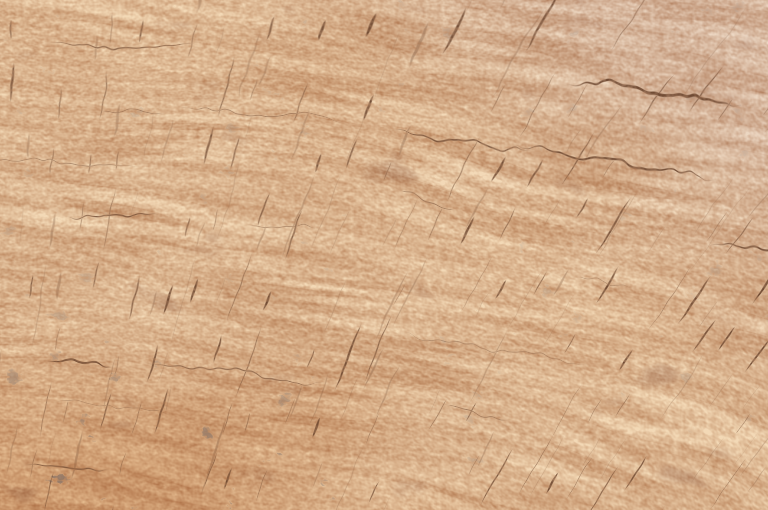
This texture is drawn by a Shadertoy shader. Its source:

```glsl
// Sawn end of a pale timber: fanned saw ridges, rough fibres, cracks and stains.
#define RIDGE_FREQ 44.0
#define RIDGE_DEPTH 0.62
#define FIBRE_FREQ 120.0
#define FIBRE_DEPTH 0.62
#define CHECK_CELL vec2(0.056, 0.125)
#define CHECK_DENSITY 0.62
#define SPLIT_CELL vec2(0.125, 0.36)
#define SPLIT_DENSITY 0.50
#define CRACK_WIDTH 0.0024
#define WOOD_DARK vec3(0.765, 0.570, 0.415)
#define WOOD_LIGHT vec3(0.930, 0.815, 0.675)
#define CRACK_COLOR vec3(0.40, 0.25, 0.16)

vec2 hash2(vec2 p) {
    vec3 q = fract(p.xyx * vec3(0.1031, 0.1030, 0.0973));
    q += dot(q, q.yzx + 33.33);
    return fract((q.xx + q.yz) * q.zy);
}

// Gradient noise, roughly -0.7 to 0.7
float noise(vec2 p) {
    vec2 i = floor(p), f = p - i;
    vec2 w = f * f * f * (f * (f * 6.0 - 15.0) + 10.0);
    vec2 ox = vec2(1.0, 0.0), oy = vec2(0.0, 1.0);
    float a = dot(hash2(i) * 2.0 - 1.0, f);
    float b = dot(hash2(i + ox) * 2.0 - 1.0, f - ox);
    float c = dot(hash2(i + oy) * 2.0 - 1.0, f - oy);
    float d = dot(hash2(i + 1.0) * 2.0 - 1.0, f - 1.0);
    return mix(mix(a, b, w.x), mix(c, d, w.x), w.y);
}

float fbm(vec2 p) {
    return noise(p) + 0.5 * noise(p * 2.03 + 7.1) + 0.25 * noise(p * 4.1 + 3.7);
}

// Tapered wavy cracks running along q.y, one candidate per cell
float cracks(vec2 q, vec2 cell, float density, float wiggle, float seed) {
    float px = 1.0 / iResolution.y;
    q.x += wiggle * (noise(vec2(q.y * 9.0, q.x * 5.0 + seed))
         + 0.4 * noise(vec2(q.y * 38.0, q.x * 12.0 + seed)));
    vec2 id = floor(q / cell);
    float ink = 0.0;
    for (int j = -1; j <= 1; j++)
    for (int i = -1; i <= 1; i++) {
        vec2 c = id + vec2(i, j);
        vec2 r = hash2(c + seed), s = hash2(c + seed + 37.0);
        float column = hash2(vec2(c.x, seed)).x;
        vec2 jitter = vec2(column + 0.2 * (s.x - 0.5), r.y) - 0.5;
        vec2 d = q - (c + 0.5 + 0.5 * jitter) * cell;
        float along = abs(d.y) / (cell.y * mix(0.16, 0.6, s.x * s.x));
        float width = CRACK_WIDTH * mix(0.15, 0.9, s.y * s.y) * max(0.0, 1.0 - along * along);
        float cover = 1.0 - smoothstep(-0.6 * px, 0.9 * px, abs(d.x) - width);
        cover *= 1.0 - smoothstep(0.65, 1.0, along);
        ink = max(ink, cover * step(r.x, density) * mix(0.4, 1.0, s.y));
    }
    return ink;
}

// Saw ridges: streaked noise with thin dark creases
float ridges(vec2 g, float freq) {
    float n = noise(vec2(g.x * 3.2, g.y * freq));
    float fineStreak = noise(vec2(g.x * 6.0 + 4.0, g.y * freq * 2.1));
    float crease = exp(-abs(n + 0.12) * 16.0);
    return n + 0.5 * fineStreak - 0.28 * crease + 0.07;
}

void mainImage(out vec4 fragColor, in vec2 fragCoord) {
    vec2 p = fragCoord / iResolution.y;
    float low = 1.0 - p.y;

    // Grain runs across and dips to the right; checks lean across it
    float bend = 0.035 * noise(p * vec2(1.6, 2.5) + 5.0);
    float grainY = p.y + 0.03 * p.x + 0.07 * p.x * p.x * (0.4 + low) + bend;
    vec2 grain = vec2(p.x, grainY);
    float checkX = p.x - 0.35 * p.x * p.y + 0.1 * low * low;

    // Two sets of ridges at slightly different slants, blended in patches
    vec2 slanted = vec2(p.x, grainY + 0.11 * p.x + 0.03 * noise(p * 3.0));
    float patches = smoothstep(-0.2, 0.2, noise(p * vec2(1.7, 4.0) + 11.0));
    float relief = mix(ridges(grain, RIDGE_FREQ), ridges(slanted + 9.0, RIDGE_FREQ * 0.8), patches);
    relief *= 0.75 + 0.7 * smoothstep(-0.3, 0.35, noise(p * vec2(2.5, 5.0) + 21.0));

    // Rough fibres and sawdust
    vec2 f = grain * FIBRE_FREQ;
    float fibre = noise(f * vec2(0.55, 1.2)) + 0.7 * noise(f * vec2(1.3, 1.7) + 31.0);

    // Wood tone
    float broad = fbm(p * vec2(2.0, 3.2) + 2.0);
    float tone = 0.51 + RIDGE_DEPTH * relief + FIBRE_DEPTH * fibre + 0.28 * broad;
    vec3 color = mix(WOOD_DARK, WOOD_LIGHT, clamp(tone, -0.25, 1.15));

    // Warm lower left corner, cool weathered upper right
    float warm = 1.0 - smoothstep(0.05, 0.55, length(p * vec2(0.45, 1.2)) + 0.15 * broad);
    color *= mix(vec3(1.0), vec3(0.94, 0.86, 0.78), warm);
    float cool = smoothstep(0.75, 1.2, p.x * 0.45 + p.y * 0.6 + 0.1 * broad);
    color = mix(color, color * vec3(0.97, 0.99, 1.07), cool);

    // Brown smudges and small grey stains
    float smudge = smoothstep(0.28, 0.65, fbm(grain * vec2(6.0, 13.0) + 17.0));
    color *= 1.0 - smudge * vec3(0.10, 0.14, 0.15);
    float spot = smoothstep(0.40, 0.56, noise(p * vec2(21.0, 25.0) + 3.0) + 0.25 * fibre);
    color = mix(color, vec3(0.50, 0.42, 0.38), spot * (0.2 + 0.5 * warm));

    // Checks across the grain, their faint continuations, and splits along it
    vec2 across = vec2(checkX, p.y), along = vec2(grainY, p.x);
    float check = cracks(across, CHECK_CELL, CHECK_DENSITY, 0.007, 13.0);
    float faint = 0.35 * cracks(across, CHECK_CELL * vec2(0.7, 1.3), 0.45, 0.008, 71.0);
    float split = cracks(along, SPLIT_CELL, SPLIT_DENSITY, 0.025, 29.0);
    float gap = max(max(check, faint), split) * (0.75 + 0.5 * fibre);
    color = mix(color, CRACK_COLOR, clamp(gap, 0.0, 0.9));

    fragColor = vec4(clamp(color, 0.0, 1.0), 1.0);
}
```
